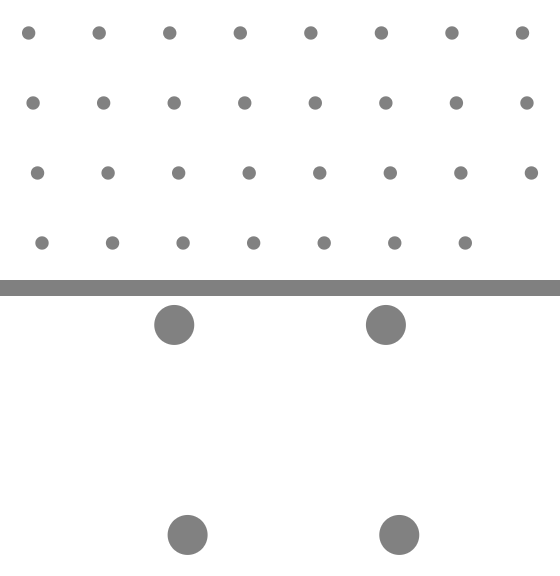
Top: the whole. Bottom: its middle third, enlarged.
A WebGL 1 fragment shader for this pattern:

```glsl
precision highp float;
// Sparse grey dots on white: four rows, each stepped slightly to the right.

uniform vec2 u_resolution;

#define ROWS 4.0
#define COLUMNS 8.0
#define DOT_COUNT 31.0       // the final place in the bottom row stays empty
#define FIRST_DOT vec2(0.1023, 0.1178)
#define COLUMN_PITCH 0.25197
#define ROW_SHIFT 0.0159
#define DOT_RADIUS 0.0238
#define DOT_COLOR vec3(0.506)
#define PAPER_COLOR vec3(1.0)

// Signed distance to the nearest dot; y runs down from the top edge.
float dotDistance(vec2 p) {
  float row = clamp(floor(p.y * ROWS), 0.0, ROWS - 1.0);
  float rowStart = FIRST_DOT.x + row * ROW_SHIFT;
  float lastColumn = min(COLUMNS, DOT_COUNT - row * COLUMNS) - 1.0;
  float column = floor((p.x - rowStart) / COLUMN_PITCH + 0.5);
  column = clamp(column, 0.0, lastColumn);
  vec2 center = vec2(rowStart + column * COLUMN_PITCH, FIRST_DOT.y + row / ROWS);
  return length(p - center) - DOT_RADIUS;
}

void main() {
  // Canvas height is one unit.
  vec2 p = gl_FragCoord.xy / u_resolution.y;
  p.y = 1.0 - p.y;

  // Blend over one pixel at the rim.
  float coverage = clamp(0.5 - dotDistance(p) * u_resolution.y, 0.0, 1.0);
  gl_FragColor = vec4(mix(PAPER_COLOR, DOT_COLOR, coverage), 1.0);
}
```
